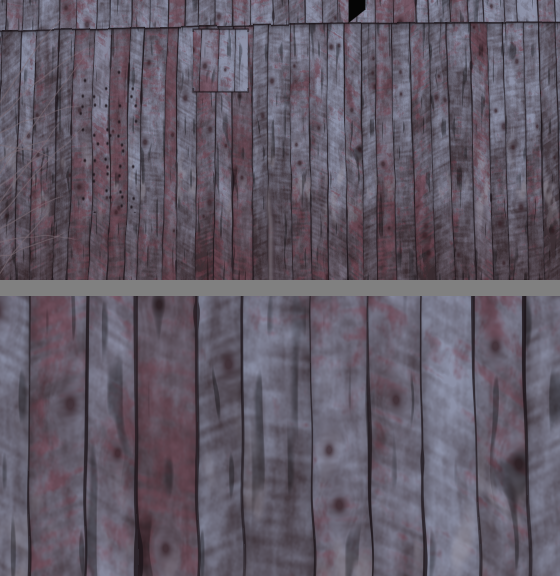
Top, the full canvas; bottom, a detail of the centre.
This texture is drawn by a Shadertoy shader. Its source:

```glsl
// Weathered barn wall: 31 grey planks with worn red paint, a lapped upper row,
// a small hatch, nail holes and bare twigs. Jittered, leaning plank edges are
// filled with value noise: long grain, slanted saw marks and knots.

float hash(vec2 p) {
    vec3 q = fract(p.xyx * .1031);
    q += dot(q, q.yzx + 33.33);
    return fract((q.x + q.y) * q.z);
}

float noise(vec2 p) {
    vec2 i = floor(p), f = fract(p);
    f *= f * (3. - 2. * f);
    return mix(mix(hash(i), hash(i + vec2(1, 0)), f.x),
               mix(hash(i + vec2(0, 1)), hash(i + vec2(1, 1)), f.x), f.y);
}

// Octaves are rotated to hide the lattice
float fbm(vec2 p) {
    mat2 turn = mat2(1.7, 1.2, -1.2, 1.7);
    vec2 q = turn * p, r = turn * q;
    return .5 * noise(p) + .3 * noise(q + 17.) + .2 * noise(r + 41.);
}

// Each edge has its own offset and lean
float plankEdge(float i, float row, float y) {
    return i + .4 * (hash(vec2(i + 3., row)) - .5)
             + .3 * (hash(vec2(i + 8., row + 4.)) - .5) * (y - .5);
}

float box(vec2 p, vec2 halfSize) {
    vec2 d = abs(p) - halfSize;
    return length(max(d, 0.)) + min(max(d.x, d.y), 0.);
}

// Coverage of a line of given half width at distance d
float stroke(float d, float halfWidth, float aa) {
    return 1. - smoothstep(halfWidth - aa, halfWidth + aa, abs(d));
}

void mainImage(out vec4 fragColor, in vec2 fragCoord) {
    vec2 p = fragCoord / iResolution.xy * vec2(2, 1);
    float px = 1. / iResolution.y;
    vec3 gapColor = vec3(.11, .08, .1);

    // Rows: 0 main wall, 1 upper lap, 2 hatch
    float seam = .92 - .03 * clamp(1. - p.x / 1.25, 0., 1.)
               + .006 * (hash(vec2(floor(p.x * 15.5), 9.)) - .5);
    float hatch = box(p - vec2(.788, .784), vec2(.098, .112));
    float row = p.y > seam ? 1. : hatch < 0. ? 2. : 0.;

    // Planks fan out slightly towards the ground
    float u = (1. + (p.x - 1.) / (1. + .035 * (.5 - p.y))) * 15.5
            + .16 * (noise(p * 3.) - .5) + .06 * (noise(p * vec2(3, 14)) - .5);
    float edgeId = floor(u + .5);
    float edgeDist = u - plankEdge(edgeId, row, p.y);
    float id = edgeDist < 0. ? edgeId - 1. : edgeId;
    vec2 local = vec2(u - plankEdge(id, row, p.y), p.y);
    float tone = hash(vec2(id + 60., row + 5.));

    // Knots push the grain aside
    float knot = 0., bend = 0.;
    for (float k = 0.; k < 4.; k++) {
        vec2 seed = vec2(id + 11. * k, row + 20. + k);
        vec2 center = vec2(.2 + .6 * hash(seed), hash(seed + 31.));
        vec2 d = (local - center) * vec2(.0645, .7);
        float r = length(d) / (.004 + .006 * hash(seed + 57.));
        float present = step(.4, hash(seed + 83.));
        knot = max(knot, present * (exp(-r * r) + .25 * exp(-.25 * r * r)));
        bend += present * d.x * exp(-.1 * r * r);
    }

    // Long grain, mottling and slanted saw marks
    vec2 g = vec2(p.x - .8 * bend + tone * 7. + .008 * noise(p * 11.), p.y);
    float slant = (tone - .5) * 1.6;
    float saw = noise(vec2(g.x * 28., (p.y + slant * p.x) * 125.));
    float speckle = fbm(g * vec2(75, 58) + 23.);
    float grain = .4 * fbm(g * vec2(62, 7)) + .35 * speckle + .25 * saw;
    float blotch = fbm(g * vec2(11, 7) + 70.);
    float light = .49 + 1.35 * (grain - .5) + .9 * (blotch - .5)
                + .28 * (tone - .5) + .3 * (p.y - .5) + .12 * step(.5, row);
    vec3 col = mix(vec3(.27, .23, .26), vec3(.55, .57, .66), clamp(light, 0., 1.));

    // Brown damp near the ground, pale scuffs at mid height
    col = mix(col, col * vec3(.83, .75, .74), 1. - smoothstep(0., .4, p.y));
    float scuff = smoothstep(.58, .78, fbm(g * vec2(22, 9) + 8.))
                * exp(-40. * (p.y - .34) * (p.y - .34));
    col = mix(col, vec3(.6, .58, .62), .5 * scuff);

    // Thin remains of red paint, heavier on a few planks
    float load = hash(vec2(id + 90., row + 2.));
    load = load * load + .45 * step(.5, row) * step(1.31, p.x) * step(p.x, 1.48);
    float flakes = .5 * fbm(g * vec2(17, 6) + 30.) + .3 * fbm(g * vec2(70, 45) + 6.)
                 + .2 * saw;
    float paint = smoothstep(.5, .74, flakes + .22 * (load - .32));
    col = mix(col, vec3(.38, .2, .24) * (.6 + .8 * grain), .62 * paint);
    col = mix(col, vec3(.39, .29, .33), .25 * smoothstep(.35, .9, load));

    // Knots, short cracks and shaded plank edges
    col = mix(col, vec3(.2, .12, .14), .7 * min(knot, 1.));
    float crack = smoothstep(.78, .93, noise(g * vec2(95, 11) + 12.));
    col *= 1. - .32 * crack;
    col *= 1. - .14 * exp(-12. * abs(edgeDist));

    // Gaps between planks fade in and out, with a few dark slits
    float gap = .008 + .034 * noise(vec2(edgeId * 5.3 + row, p.y * 6.))
              + .045 * smoothstep(.8, .97, noise(vec2(edgeId * 7.3, p.y * 17.)));
    float open = .5 + .45 * noise(vec2(edgeId * 9.1 + row, p.y * 5. + 3.));
    col = mix(col, gapColor, open * stroke(edgeDist, gap, px * 11.));

    // Nail holes in rough columns on the left
    vec2 cell = floor(p * vec2(22, 36));
    vec2 jitter = vec2(hash(cell + 5.), hash(cell + 9.)) - .5;
    vec2 nail = (fract(p * vec2(22, 36)) - .5 - .4 * jitter) / vec2(22, 36);
    float nailZone = step(.26, p.x) * step(p.x, .5) * step(.24, p.y) * step(p.y, .75);
    col = mix(col, gapColor, .9 * nailZone * step(.5, hash(cell + 2.))
                           * stroke(length(nail * vec2(1, .75)), .004, px));

    // Hatch frame, lap shadow and the missing upper plank
    float frame = stroke(hatch, .0025, px) * (.25 + .65 * step(.1, abs(p.y - .784)));
    col = mix(col, gapColor, .85 * frame * step(p.y, seam));
    float below = seam - p.y;
    col *= 1. - .35 * step(0., below) * exp(-below * 80.);
    col = mix(col, gapColor, .85 * stroke(below - .002, .0025, px));
    float missing = box(p - vec2(1.275, 1.), vec2(.03, .058 - .8 * (p.x - 1.275)));
    col = mix(col, vec3(.02), 1. - smoothstep(-px, px, missing));

    // Pale bent pipe rising from the ground
    float pipe = p.x - .968 - .008 * sin(p.y * 16.) * smoothstep(.1, .3, p.y);
    float pipeMask = 1. - smoothstep(.25, .38, p.y);
    col = mix(col, vec3(.25, .2, .23), .5 * pipeMask * stroke(pipe, .015, px * 2.));
    col = mix(col, vec3(.5, .47, .5), .5 * pipeMask * stroke(pipe + .002, .007, px * 2.));

    // Bare twigs arching in from the left
    for (float k = 0.; k < 13.; k++) {
        float a = hash(vec2(k, 3.)), b = hash(vec2(k, 7.)), c = hash(vec2(k, 13.));
        float slope = mix(-.2, 1.9, a), curve = mix(-2.6, .6, b);
        float y = .03 + .05 * k + slope * p.x + curve * p.x * p.x
                + .012 * (noise(vec2(p.x * 25., k)) - .5);
        float d = (p.y - y) / length(vec2(1, slope + 2. * curve * p.x));
        float reach = 1. - smoothstep(.8, 1., p.x / (.15 + .28 * c));
        float thick = .002 * (1.1 - p.x * 1.5);
        col = mix(col, vec3(.48, .42, .45), .6 * reach * stroke(d, thick, px * .8));
    }

    fragColor = vec4(clamp(col, 0., 1.), 1);
}
```
